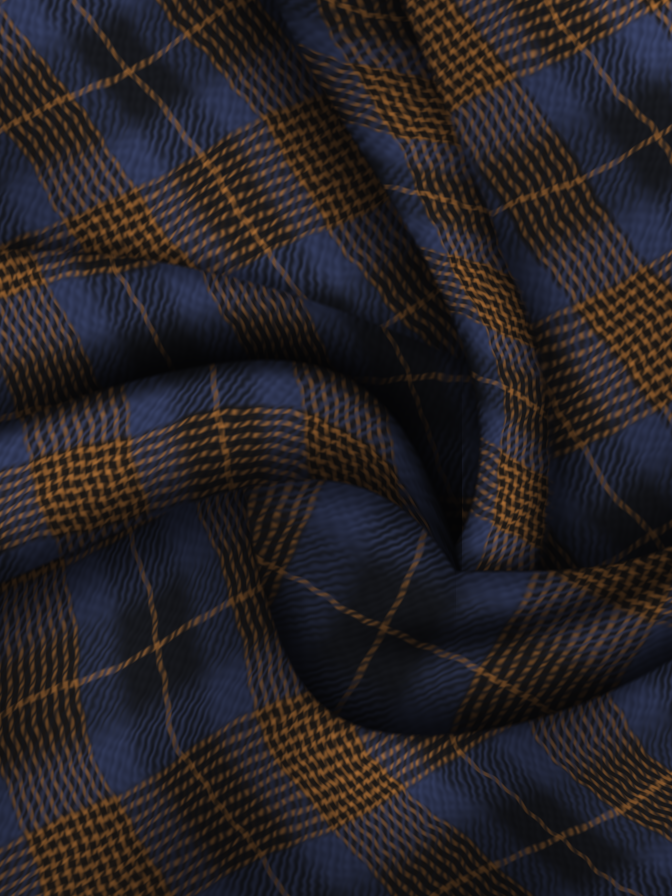
Reproduce this texture procedurally as a Shadertoy shader.

```glsl
// Tartan twill cloth twisted into a swirl of overlapping soft folds.
#define SPAN 7.68                    // canvas height in cloth units
#define BLUE vec3(.168, .198, .310)
#define INK vec3(.068, .073, .086)
#define UMBER vec3(.100, .082, .066) // ground between the orange stripes
#define ORANGE vec3(.56, .355, .165)
#define STRIPES 9.5                  // orange stripes per cloth unit
#define TWILL 11.5                   // twill ribs per cloth unit
#define BAND .185                    // half width of the striped band
#define LIFT vec3(.014, .014, .018)
const float TAU = 6.2831853;

// Cubic curve through four control heights.
float arc(float t, vec4 k) {
    float s = 1. - t;
    return dot(k, vec4(s*s*s, 3.*s*s*t, 3.*s*t*t, t*t*t));
}

// Turns an implicit edge value into an approximate distance.
float edgeDistance(float f) {
    float slope = length(vec2(dFdx(f), dFdy(f))) * iResolution.y / SPAN;
    return f / max(slope, .2);
}

float cover(float d) {
    return smoothstep(-.022, .022, d);
}

// Darkens the cloth where it dips under a neighbouring fold.
float dip(float d, float reach, float lowest) {
    return mix(lowest, 1., smoothstep(-.03, reach, d));
}

// Yarn colour at a place in the repeat: striped band, blue, ink, thin line.
vec3 yarn(float place, float period) {
    float t = abs(fract(place / period + .5) - .5);
    float band = 1. - smoothstep(BAND - .014, BAND + .014, t);
    float dark = smoothstep(.29, .40, t);
    float line = 1. - smoothstep(.012, .040, (.5 - t) * period);
    float stripe = smoothstep(-.6, 1.15, cos(TAU * STRIPES * t * period));
    vec3 c = mix(mix(BLUE, INK, dark), UMBER, band);
    return mix(c, ORANGE, max(band * stripe, line * .8));
}

// Interlaces both yarn directions along the twill diagonal.
vec3 cloth(vec2 place, vec2 period, float light) {
    float slub = sin(place.x * 37. + sin(place.y * 17.)) * sin(place.y * 41.);
    float rib = sin(TAU * TWILL * (place.x + place.y) + .8 * slub);
    vec3 warp = yarn(place.x, period.x), weft = yarn(place.y, period.y);
    vec3 c = mix(warp, weft, .5 + .30 * rib);
    return c * light * (1. + .07 * rib + .08 * slub);
}

void mainImage(out vec4 fragColor, in vec2 fragCoord) {
    vec2 q = fragCoord / iResolution.y * SPAN;
    q.y = SPAN - q.y;                // measured downward from the top
    float x = q.x, y = q.y;
    vec2 w = q + .04 * sin(q.yx * 3.1 + 1.3) + .012 * sin(q.yx * 7.3 + q * 4.);
    w += .007 * sin(q.yx * 23. + q * 11.);

    // Fold edges
    float t = x / 3.9, t8 = pow(t, 8.);
    float rim = 4.9 - .07 * pow(abs(x - 4.3), 3.) * sign(x - 4.3);
    float e1 = arc(x / 4., vec4(2.15, 2.10, 2.50, 3.10));
    float e2 = min(arc(t, vec4(3.65, 3.15, 2.80, 3.30)) + 1.4 * t8, rim);
    float e3 = min(arc(t, vec4(5.0, 4.45, 3.70, 4.30)) + .6 * t8, rim);
    float e5 = 6.32 - .13 * pow(x - 3.5, 2.) - 1.1 * exp((2.25 - x) / .3);
    float c1 = arc(y / 4.7, vec4(2.35, 3.10, 4.70, 3.90));
    float c2 = arc(y / 4.7, vec4(3.45, 4.00, 5.00, 4.62));
    float d1 = edgeDistance(y - e1), d2 = edgeDistance(y - e2);
    float d3 = edgeDistance(y - e3), d5 = edgeDistance(e5 - y);
    float dl = edgeDistance(x - c1), dr = edgeDistance(x - c2);

    // Flat sheet, upper left
    float s = dot(w, vec2(.8, -.6)), r = dot(w, vec2(.45, .88));
    float light = dip(-dl, .75, .3) * dip(-d1, .22, .5);
    light *= .94 + .14 * sin(s * 2.4 + .6);
    vec3 col = cloth(vec2(s + .35, r - 2.45), vec2(1.8, 2.9), light);

    // Upper left fold, sinking into the long dark valley
    float depth = w.y - e1;
    float valley = mix(.32, .04, smoothstep(0., 1.2, x));
    light = dip(d1, .2, .6) * dip(-d2, .6, valley) * dip(-dl, .45, .3);
    light *= mix(1., .7, smoothstep(2.6, 3.6, x));
    vec2 place = vec2(w.x - 2.15 - .5 * depth, .15 + .3 * w.x + .9 * depth);
    vec3 layer = cloth(place, vec2(2.3, 3.), light);
    col = mix(col, layer, cover(d1) * cover(-dl));

    // Upright roll
    float across = (w.x - c1) / max(c2 - c1, .2);
    float curl = sin(TAU * .5 * clamp(across * .9 + .1, 0., 1.));
    light = mix(.35, 1.05, curl) * dip(-d2, .25, .4);
    light *= mix(.7, 1., smoothstep(.2, 1.6, y));
    place = vec2(across * .9 - .63, w.y - 2.4 - .3 * across);
    layer = cloth(place, vec2(1.7, 1.7), light);
    col = mix(col, layer, cover(dl));

    // Right sheet
    light = dip(dr, .5, mix(.9, .3, smoothstep(1., 3., y)));
    light *= dip(-d2, .6, .3) * (.96 + .12 * sin(s * 2. - 1.));
    light *= mix(1.05, .7, smoothstep(3., 4.6, y));
    layer = cloth(vec2(s - 2.75, r - 2.05), vec2(2.05, 3.), light);
    col = mix(col, layer, cover(dr) * smoothstep(-.1, .1, dr));

    // Rolled left fold that curls over the centre
    depth = w.y - e2;
    light = dip(d2, .22, .35) * dip(-d3, .55, .3);
    light *= mix(1.05, .75, smoothstep(1.8, 3.5, x));
    place = vec2(w.x - .6 - .25 * depth, depth - .78);
    layer = cloth(place, vec2(2.3, 2.), light);
    col = mix(col, layer, cover(d2));

    // Lower sheet
    float fall = w.y - 6.5;
    fall *= mix(.5, 1., smoothstep(-.5, .3, fall));
    float lean = .28 + .18 * w.x;
    light = dip(d3, .75, .32) * dip(-d5, .16, .6);
    light *= .82 + .17 * sin(x * 2.5 + y * .7 + 1.4) + .08 * sin(y * 2.7 - x);
    light *= mix(1., .72, smoothstep(6.6, 7.7, y));
    place = vec2(w.x - .4 - fall * lean, r - 6.95);
    layer = cloth(place, vec2(2.4, 3.), light);
    col = mix(col, layer, cover(d3));

    // Hollow of the swirl, with a crease running out to the right
    float crease = y - (5.47 - .11 * pow(max(x - 3.5, 0.), 2.));
    float creaseShade = exp(-crease * crease / .035) * smoothstep(2.7, 3.7, x);
    float wall = mix(.8, .14, smoothstep(4.4, 5.5, y));
    light = dip(d3, .3, .55) * dip(d5, .6, wall) * (1. - .68 * creaseShade);
    light *= mix(.75, 1., smoothstep(2.5, 4., x));
    place = vec2(dot(w, vec2(.9, .43)) - 6.75, dot(w, vec2(-.45, .9)) - 1.65);
    layer = cloth(place, vec2(3., 3.4), light);
    col = mix(col, layer, cover(d3) * cover(d5));

    fragColor = vec4(col + LIFT, 1.);
}
```
